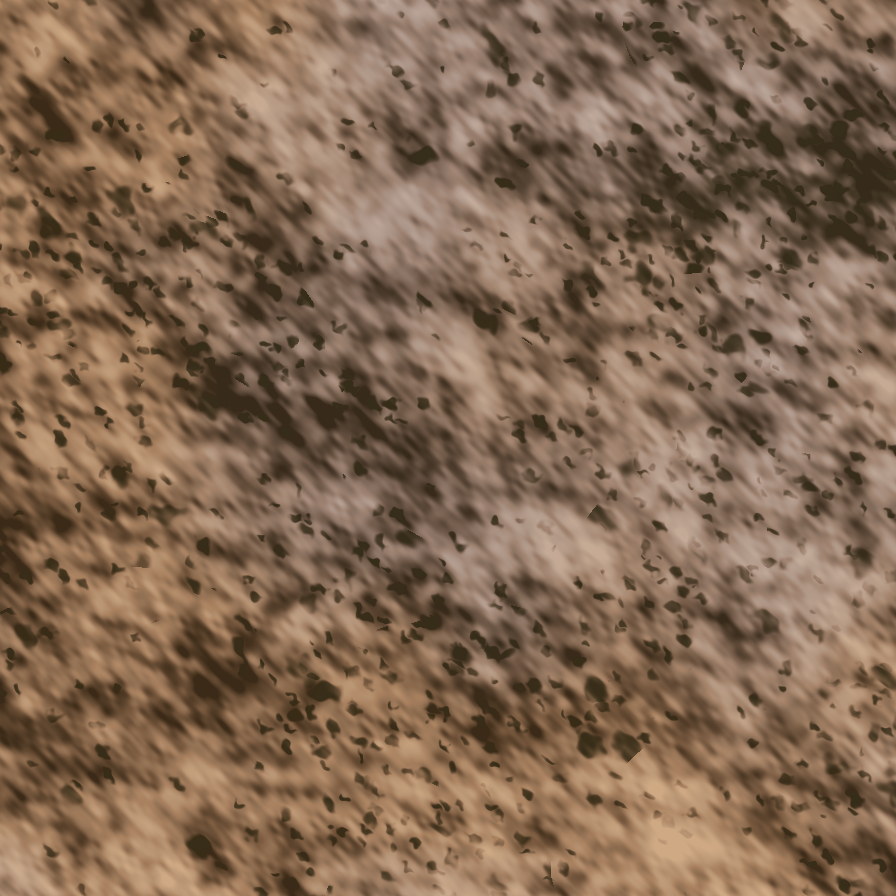
Reproduce this texture procedurally as a Shadertoy shader.

```glsl
// Dry hillside seen from afar: pale tan soil, brown slanted streaks and dark green tufts.
// Slanted noise octaves form a tone that indexes an earth colour ramp; jittered
// cells scatter ragged tufts, and broad soft regions vary light and tint.

const float SLOPE_ANGLE = -0.68;      // direction of the streaks, radians
const float NOISE_SPREAD = 0.2145;    // standard deviation of value noise
const float BASE_TONE = 0.20;
const float TUFT_DARKNESS = 1.75;
const vec3 TUFT_GREEN = vec3(0.205, 0.185, 0.095);
const vec3 WARM_TINT = vec3(1.05, 0.99, 0.89);
const vec3 COOL_TINT = vec3(0.98, 1.00, 1.06);

const int OCTAVES = 6;
const float FREQUENCY[6] = float[](4.0, 9.0, 21.0, 46.0, 88.0, 165.0);
const float WEIGHT[6] = float[](0.30, 0.34, 0.38, 0.44, 0.46, 0.30);
const float STRETCH[6] = float[](1.3, 1.5, 1.6, 1.8, 2.1, 2.3);

const int STOPS = 7;
const vec3 EARTH[7] = vec3[](
    vec3(0.22, 0.165, 0.10), vec3(0.36, 0.28, 0.21), vec3(0.47, 0.37, 0.29),
    vec3(0.55, 0.45, 0.37), vec3(0.63, 0.51, 0.42), vec3(0.69, 0.59, 0.51),
    vec3(0.77, 0.67, 0.58));
const float TONE[7] = float[](-1.75, -0.86, -0.27, 0.25, 0.79, 1.5, 2.7);

float hash(vec2 p) {
    return fract(sin(dot(p, vec2(127.1, 311.7))) * 43758.5453);
}

float noise(vec2 p) {
    vec2 cell = floor(p);
    vec2 f = fract(p);
    f = f * f * (3.0 - 2.0 * f);
    float low = mix(hash(cell), hash(cell + vec2(1, 0)), f.x);
    float high = mix(hash(cell + vec2(0, 1)), hash(cell + vec2(1, 1)), f.x);
    return mix(low, high, f.y);
}

// Coordinates along and across a direction
vec2 turn(vec2 p, float angle) {
    float c = cos(angle), s = sin(angle);
    return vec2(c * p.x + s * p.y, c * p.y - s * p.x);
}

// Soft round region, 1 at its centre
float region(vec2 p, vec2 centre, vec2 size) {
    vec2 d = (p - centre) / size;
    return exp(-dot(d, d));
}

// Zero-mean tone made of slanted octaves
float soilTone(vec2 uv) {
    float tone = 0.0;
    for (int i = 0; i < OCTAVES; i++) {
        float angle = SLOPE_ANGLE + 0.22 * sin(float(i) * 2.4);
        vec2 p = turn(uv, angle) * FREQUENCY[i];
        p.x /= STRETCH[i];
        tone += WEIGHT[i] * (noise(p + 17.3 * float(i)) - 0.5) / NOISE_SPREAD;
    }
    return tone;
}

// Ragged tufts, at most one per cell; density is the chance of a tuft
float tufts(vec2 uv, float cells, float density, float seed) {
    vec2 p = turn(uv, SLOPE_ANGLE) * cells;
    p += 0.45 * (vec2(noise(p * 2.7 + seed), noise(p * 2.7 - seed)) - 0.5);
    vec2 home = floor(p);
    float cover = 0.0;
    for (int y = -1; y <= 1; y++) {
        for (int x = -1; x <= 1; x++) {
            vec2 cell = home + vec2(x, y);
            vec2 id = cell + seed;
            vec2 jitter = vec2(hash(id + 3.1), hash(id + 7.7));
            vec2 d = turn(p - cell - jitter, 0.9 * (hash(id + 5.3) - 0.5));
            float radius = mix(0.18, 0.42, hash(id + 9.2));
            float dist = length(d * vec2(0.72, 1.25)) / radius;
            float present = step(hash(id), density);
            float strength = mix(0.55, 1.0, hash(id + 1.9));
            cover = max(cover, present * strength * smoothstep(1.25, 0.45, dist));
        }
    }
    return cover;
}

void mainImage(out vec4 fragColor, in vec2 fragCoord) {
    vec2 uv = fragCoord / iResolution.y;
    vec2 warp = vec2(noise(uv * 6.0), noise(uv * 6.0 + 31.0)) - 0.5;
    vec2 p = uv + 0.14 * warp;

    // Broad light and dark regions
    float thicket = region(p, vec2(0.86, 0.82), vec2(0.20, 0.10));
    float scrub = region(p, vec2(0.68, 0.58), vec2(0.16, 0.07))
                + region(p, vec2(0.54, 0.22), vec2(0.14, 0.09))
                + region(p, vec2(0.20, 0.72), vec2(0.18, 0.10));
    float bare = region(p, vec2(0.70, 0.38), vec2(0.20, 0.08))
               + region(p, vec2(0.48, 0.70), vec2(0.13, 0.08))
               + region(p, vec2(0.35, 0.06), vec2(0.45, 0.09));
    float tone = BASE_TONE + soilTone(uv) - 0.95 * thicket - 0.35 * scrub + 0.55 * bare;

    // Tufts gather where the growth noise is high
    float growth = smoothstep(0.30, 0.80, noise(turn(uv, SLOPE_ANGLE) * vec2(6.0, 9.0) + 50.0));
    float density = 0.07 + 0.24 * growth + 0.35 * thicket + 0.15 * scrub;
    float cover = tufts(uv, 52.0, density * 1.2, 11.0);
    cover = max(cover, tufts(uv, 27.0, density * 0.6, 47.0));
    tone -= TUFT_DARKNESS * cover;

    // Earth ramp
    vec3 color = EARTH[0];
    for (int i = 1; i < STOPS; i++) {
        float blend = clamp((tone - TONE[i - 1]) / (TONE[i] - TONE[i - 1]), 0.0, 1.0);
        color = mix(color, EARTH[i], blend);
    }

    // Warm soil at the left and bottom, cooler soil elsewhere, green growth
    float warmth = 1.0 - smoothstep(0.1, 0.75, min(p.x * 1.3, p.y * 1.5));
    warmth = clamp(warmth + 0.9 * (noise(uv * 7.0 + 80.0) - 0.5), 0.0, 1.0);
    color *= mix(COOL_TINT, WARM_TINT, warmth);
    float green = max(cover, 0.5 * thicket) * smoothstep(0.6, -1.2, tone);
    color = mix(color, TUFT_GREEN, 0.6 * green);

    fragColor = vec4(color, 1.0);
}
```
